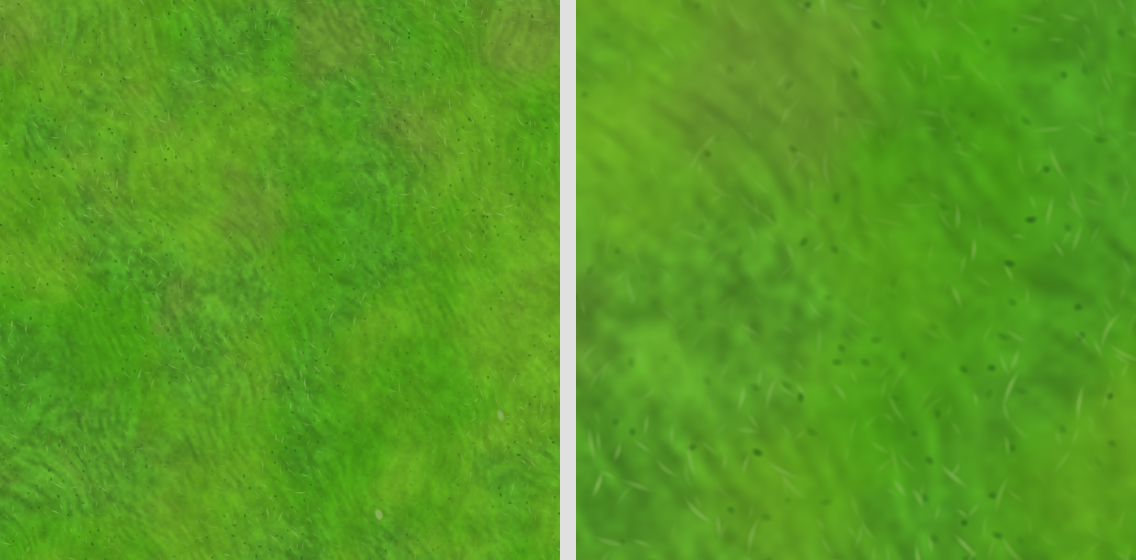
Left, the full canvas; right, a detail of the centre.
A three.js fragment shader for this texture:

```glsl
// Draws a soft, mottled lawn of short grass with pale blades and dark gaps.
varying vec2 vUv;

const vec3 LUSH = vec3(0.282, 0.603, 0.078);
const vec3 SUNNY = vec3(0.398, 0.638, 0.128);
const vec3 DRY = vec3(0.425, 0.540, 0.205);
const vec3 COOL = vec3(0.290, 0.565, 0.165);
const vec3 PALE_BLADE = vec3(0.570, 0.740, 0.390);
const vec3 DARK_GAP = vec3(0.130, 0.340, 0.070);
const vec3 LEAF = vec3(0.580, 0.710, 0.400);

const float PATCH_SCALE = 5.0;    // broad colour patches across the canvas
const float GRAIN_ACROSS = 120.0; // fine grain, across the blades
const float GRAIN_ALONG = 48.0;   // fine grain, along the blades
const float GRAIN_DEPTH = 0.22;
const float MOTTLE_DEPTH = 0.20;
const float LEAN = 2.10;          // main blade direction in radians
const float LEAN_SPREAD = 2.0;

float hash(vec2 p) {
  vec3 q = fract(vec3(p.xyx) * 0.1031);
  q += dot(q, q.yzx + 33.33);
  return fract((q.x + q.y) * q.z);
}

vec2 hash2(vec2 p) {
  return vec2(hash(p), hash(p + 57.3));
}

float noise(vec2 p) {
  vec2 i = floor(p);
  vec2 f = fract(p);
  f = f * f * (3.0 - 2.0 * f);
  float low = mix(hash(i), hash(i + vec2(1.0, 0.0)), f.x);
  float high = mix(hash(i + vec2(0.0, 1.0)), hash(i + 1.0), f.x);
  return mix(low, high, f.y);
}

float fbm(vec2 p) {
  float sum = 0.0;
  float weight = 0.533;
  for (int i = 0; i < 4; i++) {
    sum += weight * noise(p);
    p = mat2(1.6, 1.2, -1.2, 1.6) * p + 17.0;
    weight *= 0.5;
  }
  return sum;
}

vec2 turn(vec2 p, float angle) {
  float c = cos(angle);
  float s = sin(angle);
  return vec2(c * p.x + s * p.y, c * p.y - s * p.x);
}

// Scattered soft strokes, one per cell; size is half length and half width in cells.
float strokes(vec2 uv, float cells, vec2 size, float share, float seed) {
  vec2 p = uv * cells;
  vec2 home = floor(p);
  float cover = 0.0;
  for (int y = -1; y <= 1; y++) {
    for (int x = -1; x <= 1; x++) {
      vec2 cell = home + vec2(float(x), float(y));
      vec2 key = cell + seed;
      vec2 shape = hash2(key + 11.7);
      float angle = LEAN + LEAN_SPREAD * (shape.x - 0.5)
        + 1.4 * (noise(cell * 5.0 / cells + seed) - 0.5);
      vec2 d = turn(p - cell - hash2(key), angle);
      d.y += 0.5 * (shape.y - 0.5) * d.x * d.x / size.x;
      d /= size * vec2(0.5 + 0.5 * shape.y, 1.0);
      float strength = step(hash(key + 91.0), share) * (0.35 + 0.65 * hash(key + 37.0));
      cover = max(cover, strength * (1.0 - smoothstep(0.1, 1.0, length(d))));
    }
  }
  return cover;
}

void main() {
  vec2 uv = vUv;

  // Broad patches of lush, sunny, cool and dry grass
  vec2 p = uv * PATCH_SCALE;
  float sunny = smoothstep(0.30, 0.70, fbm(p + 3.1) + 0.10 * (uv.x + uv.y - 1.0));
  float cool = smoothstep(0.46, 0.72, fbm(p * 1.1 + 41.0) + 0.16 * (0.5 - uv.x));
  float dry = smoothstep(0.50, 0.78, fbm(p * 1.3 + 73.0) + 0.12 * (uv.y - 0.5));
  vec3 color = mix(LUSH, SUNNY, sunny);
  color = mix(color, COOL, 0.60 * cool);
  color = mix(color, DRY, 0.65 * dry);

  // Mottled light and fine grain that follows the lean of the grass
  float mottle = fbm(uv * 22.0 + 9.0) - 0.5;
  vec2 bend = vec2(noise(uv * 9.0), noise(uv * 9.0 + 31.0)) * 0.07;
  vec2 along = turn(uv + bend, LEAN);
  float grain = noise(along * vec2(GRAIN_ALONG, GRAIN_ACROSS)) - 0.5;
  grain += 0.5 * (noise(uv * 150.0 + 5.0) - 0.5);
  color *= 1.0 + MOTTLE_DEPTH * mottle + GRAIN_DEPTH * grain * (0.6 + 0.5 * cool);

  // Dark gaps and pale blades, gathered in tufts
  float tuft = smoothstep(0.32, 0.66, fbm(uv * 8.0 + 23.0) + 0.10 * cool);
  float gaps = strokes(uv, 46.0, vec2(0.28, 0.15), 0.40, 5.0);
  float blades = strokes(uv, 34.0, vec2(0.52, 0.085), 0.65, 19.0);
  float fineBlades = strokes(uv, 58.0, vec2(0.60, 0.13), 0.70, 47.0);
  color = mix(color, DARK_GAP, gaps * (0.20 + 0.45 * tuft));
  color = mix(color, PALE_BLADE, fineBlades * (0.14 + 0.22 * tuft));
  color = mix(color, PALE_BLADE, blades * (0.18 + 0.42 * tuft));

  // A few fallen leaves
  float leaves = strokes(uv, 9.0, vec2(0.19, 0.09), 0.05, 83.0);
  color = mix(color, LEAF, 0.8 * smoothstep(0.05, 0.5, leaves * (0.5 + noise(uv * 90.0))));

  gl_FragColor = vec4(clamp(color, 0.0, 1.0), 1.0);
}
```
